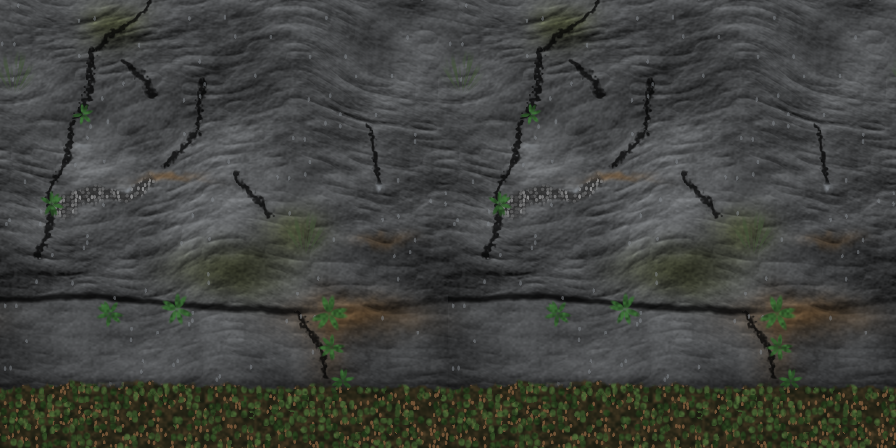
Reproduce this texture procedurally as a WebGL 1 fragment shader.

```glsl
precision highp float;
// Weathered grey cliff with cracks, ledges and plants above a leafy forest floor, tiling twice across.
uniform vec2 u_resolution;
vec2 p, w; // plain and roughened position

float hash(vec2 c) {
  return fract(sin(dot(c, vec2(127.1, 311.7))) * 43758.5453);
}

// Value noise that repeats every n cells in x.
float noise(vec2 q, float n) {
  vec2 i = floor(q), f = fract(q);
  f = f * f * (3.0 - 2.0 * f);
  float a = mod(i.x, n), b = mod(i.x + 1.0, n);
  return mix(mix(hash(vec2(a, i.y)), hash(vec2(b, i.y)), f.x),
             mix(hash(vec2(a, i.y + 1.0)), hash(vec2(b, i.y + 1.0)), f.x), f.y);
}

float fbm(vec2 q, vec2 freq) {
  float sum = 0.0, amp = 0.5;
  for (int i = 0; i < 6; i++) {
    sum += amp * noise(q * freq + 3.7 * float(i), freq.x);
    freq *= 2.0;
    amp *= 0.55;
  }
  return sum;
}

// Offset from a centre, wrapped to the nearest tile.
vec2 wrap(vec2 q, vec2 c) {
  return vec2(fract(q.x - c.x + 0.5) - 0.5, q.y - c.y);
}

float blob(float x, float y, float rx, float ry) {
  vec2 d = wrap(w, vec2(x, y)) / vec2(rx, ry);
  return exp(-dot(d, d));
}

float segment(vec2 a, vec2 b) {
  vec2 h = 0.5 * (b - a), d = wrap(w, 0.5 * (a + b));
  return length(d - h * clamp(dot(d, h) / dot(h, h), -1.0, 1.0));
}

float crack(float ax, float ay, float bx, float by) {
  return 1.0 - smoothstep(0.002, 0.009, segment(vec2(ax, ay), vec2(bx, by)));
}

// Rock height: rough lumps plus creased, nearly level strata.
float relief(vec2 q) {
  q.y += 0.03 * sin(6.2832 * q.x + 1.0) + 0.06 * noise(q * 6.0, 6.0);
  return fbm(q, vec2(6.0, 10.0)) + 0.55 * abs(noise(q * vec2(9.0, 22.0), 9.0) - 0.5)
    + 0.33 * abs(noise(q * vec2(21.0, 47.0), 21.0) - 0.5);
}

// Scattered round grains: x is coverage, y is a random id.
vec2 grains(float n) {
  vec2 best = vec2(0.0);
  for (int j = -1; j <= 1; j++) for (int i = -1; i <= 1; i++) {
    vec2 c = floor(p * n) + vec2(float(i), float(j)), k = vec2(mod(c.x, n), c.y);
    vec2 d = p * n - c - 0.2 - 0.6 * vec2(hash(k + 7.0), hash(k + 19.0));
    float id = hash(k + 31.0);
    float m = 1.0 - smoothstep(0.28, 0.6, length(d * vec2(0.7 + 0.6 * id, 1.3 - 0.6 * id)));
    if (m > best.x) best = vec2(m, id);
  }
  return best;
}

// Rosette of pointed leaves.
float plant(float x, float y, float r) {
  vec2 d = wrap(p, vec2(x, y)) / r;
  float m = 0.0;
  for (int i = 0; i < 8; i++) {
    float a = 0.785 * float(i) + 1.2 * hash(vec2(x, y) + float(i));
    vec2 u = vec2(cos(a), sin(a));
    vec2 q = vec2(dot(d, u) - 0.55, dot(d, vec2(-u.y, u.x)));
    m = max(m, 1.0 - smoothstep(0.6, 1.3, length(q / vec2(0.5, 0.18))));
  }
  return m;
}

// Fan of thin blades.
float tuft(float x, float y) {
  vec2 d = wrap(p, vec2(x, y)) / 0.05;
  float blades = noise(vec2(atan(d.x, d.y + 1.2) * 22.0, length(d) * 2.0), 512.0);
  return smoothstep(0.3, 0.8, blades) * (1.0 - smoothstep(0.4, 1.1, length(d)));
}

void main() {
  p = gl_FragCoord.xy / u_resolution * vec2(2.0, 1.0);
  float rough = fbm(p, vec2(12.0)), fine = noise(p * 170.0, 170.0), x = fract(p.x);
  w = p + 0.035 * (vec2(noise(p * 14.0, 14.0), noise(p * 14.0 + 40.0, 14.0)) - 0.5)
    + 0.012 * (vec2(fine, noise(p * 60.0, 60.0)) - 0.5);

  // Broad light and dark areas
  float tone = 0.265 + 0.22 * (fbm(p, vec2(4.0, 6.0)) - 0.54) + 0.14 * (rough - 0.54);
  tone += 0.09 * blob(0.19, 0.64, 0.07, 0.06) + 0.07 * blob(0.45, 0.52, 0.15, 0.09)
    + 0.05 * blob(0.64, 0.61, 0.12, 0.07) + 0.06 * blob(0.08, 0.49, 0.1, 0.06)
    - 0.08 * blob(0.52, 0.38, 0.1, 0.04) - 0.09 * blob(1.0, 0.38, 0.15, 0.04)
    - 0.05 * blob(0.2, 0.97, 0.16, 0.06);
  float top = 0.318 + 0.015 * sin(6.2832 * x + 0.6) + 0.3 * (w.y - p.y);
  float slab = 1.0 - smoothstep(top - 0.008, top + 0.004, p.y);
  float right = smoothstep(0.62, 0.72, x);
  tone += slab * (0.055 * smoothstep(0.13, 0.29, p.y) - 0.02) * (1.0 - 0.6 * right);

  // Light from above, softer on the lower slab
  float light = relief(p) - relief(p + vec2(-0.002, 0.004));
  tone += light * (1.0 - 0.45 * slab) + 0.05 * (fine - 0.5);

  // Joints and ledges
  float dark = max(crack(0.34, 0.99, 0.22, 0.88), crack(0.21, 0.88, 0.18, 0.74));
  dark = max(dark, max(crack(0.17, 0.73, 0.11, 0.56), crack(0.11, 0.56, 0.1, 0.44)));
  dark = max(dark, max(crack(0.46, 0.82, 0.44, 0.71), crack(0.44, 0.7, 0.36, 0.62)));
  dark = max(dark, max(crack(0.52, 0.61, 0.61, 0.51), crack(0.29, 0.85, 0.35, 0.8)));
  dark = max(dark, max(crack(0.82, 0.72, 0.86, 0.6), crack(0.66, 0.3, 0.72, 0.16)));
  dark = max(dark, (1.0 - smoothstep(0.002, 0.012, abs(p.y - top - 0.004))) * (1.0 - 0.6 * right));
  tone = max(tone * (1.0 - 0.72 * dark), 0.045);
  vec3 col = tone * vec3(0.99, 1.01, 1.03);

  // Soil and moss stains
  float soil = blob(0.8, 0.29, 0.13, 0.04) + 0.7 * blob(0.86, 0.455, 0.05, 0.012)
    + 0.5 * blob(0.73, 0.22, 0.05, 0.08) + 0.8 * blob(0.37, 0.597, 0.07, 0.008);
  col = mix(col, tone * vec3(1.25, 0.98, 0.68), min(soil, 1.0));
  float moss = blob(0.52, 0.39, 0.12, 0.05) + blob(0.67, 0.47, 0.06, 0.05) + blob(0.26, 0.94, 0.06, 0.05);
  col = mix(col, tone * vec3(0.98, 1.03, 0.76), min(moss, 1.0));

  // Pale gravel and loose stones
  vec2 grit = grains(115.0);
  float bed = 1.0 - smoothstep(0.008, 0.022, segment(vec2(0.13, 0.54), vec2(0.33, 0.585)));
  col = mix(col, vec3(0.17 + 0.4 * grit.x * grit.y), bed * 0.85);
  float stones = blob(0.86, 0.587, 0.008, 0.01) + blob(0.27, 0.59, 0.012, 0.009)
    + 0.5 * blob(0.18, 0.675, 0.016, 0.006) + 0.5 * grit.x * step(0.985, grit.y);
  col = mix(col, vec3(0.5, 0.52, 0.54), min(stones, 0.9));

  // Plants rooted in the cracks
  col = mix(col, vec3(0.25, 0.32, 0.21), 0.65 * max(tuft(0.68, 0.48), tuft(0.03, 0.84)));
  float leaves = max(plant(0.115, 0.545, 0.026), plant(0.185, 0.745, 0.022));
  leaves = max(leaves, max(plant(0.245, 0.3, 0.028), plant(0.395, 0.31, 0.033)));
  leaves = max(leaves, max(plant(0.735, 0.3, 0.038), plant(0.74, 0.225, 0.027)));
  leaves = max(leaves, plant(0.765, 0.15, 0.025));
  col = mix(col, vec3(0.19, 0.36, 0.17) * (0.7 + 0.6 * fine), 0.9 * leaves);

  // Forest floor
  float litter = noise(p * 95.0, 95.0);
  vec3 ground = mix(vec3(0.09, 0.1, 0.06), vec3(0.31, 0.25, 0.16), litter * (0.35 + 0.65 * fine));
  ground = mix(ground, vec3(0.44, 0.32, 0.21), grit.x * step(0.8, grit.y));
  vec2 leaf = grains(58.0);
  float bare = 0.62 + 0.3 * blob(0.51, 0.07, 0.07, 0.09) - 0.6 * noise(p * 9.0, 9.0);
  vec3 green = mix(vec3(0.13, 0.23, 0.1), vec3(0.29, 0.4, 0.21), fract(leaf.y * 17.0));
  ground = mix(ground, green * (0.65 + 0.55 * fine), 0.85 * leaf.x * step(bare, leaf.y));
  float rim = 0.132 + 0.03 * (rough - 0.54) + 0.012 * litter;
  col *= 0.7 + 0.3 * smoothstep(0.0, 0.025, abs(p.y - rim));
  gl_FragColor = vec4(mix(ground, col, smoothstep(rim - 0.005, rim + 0.005, p.y)), 1.0);
}
```
